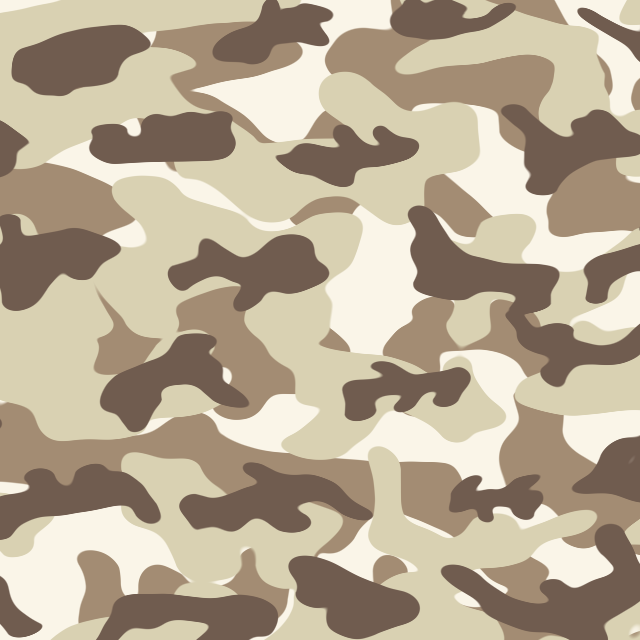
A WebGL 1 fragment shader for this pattern:

```glsl
precision highp float;
// Desert camouflage: three layers of lobed blobs (tan, sand, dark brown) over cream.
// Each blob is a bent capsule body fused with bulbous arms by a smooth minimum;
// blobs sit on a jittered, staggered grid, flattened and warped into wavy outlines.

uniform vec2 u_resolution;

const vec3 CREAM = vec3(0.98, 0.96, 0.91);
const vec3 TAN   = vec3(0.64, 0.55, 0.45);
const vec3 SAND  = vec3(0.85, 0.82, 0.70);
const vec3 BROWN = vec3(0.44, 0.36, 0.31);

// Compresses y and widens x so that the blobs lie flat
const vec2 FLATTEN = vec2(0.80, 1.22);

float hash(vec2 p) {
  return fract(sin(dot(p, vec2(127.1, 311.7))) * 43758.5453);
}

// Random value in -1..1
float signedHash(vec2 p) {
  return hash(p) * 2.0 - 1.0;
}

float valueNoise(vec2 p) {
  vec2 i = floor(p);
  vec2 f = p - i;
  f = f * f * f * (f * (f * 6.0 - 15.0) + 10.0);
  float low = mix(hash(i), hash(i + vec2(1.0, 0.0)), f.x);
  float high = mix(hash(i + vec2(0.0, 1.0)), hash(i + vec2(1.0, 1.0)), f.x);
  return mix(low, high, f.y) * 2.0 - 1.0;
}

vec2 warp(vec2 p, float frequency, float seed) {
  vec2 q = p * frequency + seed;
  return vec2(valueNoise(q), valueNoise(q + vec2(37.2, 71.9)));
}

float smoothMin(float a, float b, float k) {
  float h = max(k - abs(a - b), 0.0) / k;
  return min(a, b) - h * h * k * 0.25;
}

// Capsule whose radius runs from startRadius at a to endRadius at b
float taperedCapsule(vec2 p, vec2 a, vec2 b, float startRadius, float endRadius) {
  vec2 axis = b - a;
  float h = clamp(dot(p - a, axis) / dot(axis, axis), 0.0, 1.0);
  return length(p - a - axis * h) - mix(startRadius, endRadius, h);
}

vec2 rotate(vec2 p, float angle) {
  float c = cos(angle);
  float s = sin(angle);
  return vec2(c * p.x - s * p.y, s * p.x + c * p.y);
}

// Body about one unit long with four arms of random side, lean and length
float blob(vec2 p, vec2 id) {
  p = rotate(p, signedHash(id + 3.1) * 0.5);
  p.y += signedHash(id + 5.7) * 0.6 * (p.x * p.x - 0.05);
  float d = taperedCapsule(p, vec2(-0.34, 0.0), vec2(0.34, 0.0),
                           mix(0.10, 0.18, hash(id + 7.3)), mix(0.10, 0.18, hash(id + 8.9)));
  for (int i = 0; i < 4; i++) {
    float n = float(i);
    vec2 key = id + vec2(11.3, 17.9) * (n + 1.0);
    vec2 root = vec2(mix(-0.34, 0.34, n / 3.0) + 0.06 * signedHash(key), 0.0);
    float side = hash(key + 1.7) < 0.5 ? -1.0 : 1.0;
    float lean = signedHash(key + 2.3) * 0.9;
    vec2 reach = vec2(sin(lean), cos(lean) * side) * mix(0.2, 0.44, hash(key + 4.1));
    float tip = mix(0.08, 0.14, hash(key + 6.5));
    d = smoothMin(d, taperedCapsule(p, root, root + reach, 0.08, tip), 0.11);
  }
  return d;
}

// Distance to a field of blobs on a staggered grid
float blobField(vec2 p, vec2 cell, float size, float seed) {
  p *= FLATTEN;
  p += warp(p, 7.0, seed) * 0.022 + warp(p, 18.0, seed + 9.0) * 0.008;
  vec2 grid = p / cell + seed;
  float d = 1.0;
  for (int j = -1; j <= 1; j++) {
    float row = floor(grid.y) + float(j);
    float stagger = 0.5 * mod(row, 2.0);
    for (int i = -1; i <= 1; i++) {
      vec2 id = vec2(floor(grid.x - stagger) + float(i), row);
      vec2 jitter = vec2(signedHash(id + 0.4), signedHash(id + 0.8)) * 0.18;
      vec2 center = id + 0.5 + jitter + vec2(stagger, 0.0);
      float scale = size * mix(0.74, 1.24, hash(id + 1.2));
      float shape = blob((grid - center) * cell / scale, id) * scale;
      d = smoothMin(d, shape, 0.01);
    }
  }
  return d;
}

vec3 paint(vec3 under, vec3 color, float d, float edge) {
  return mix(color, under, smoothstep(-edge, edge, d));
}

void main() {
  float pixel = 1.0 / min(u_resolution.x, u_resolution.y);
  vec2 p = gl_FragCoord.xy * pixel;
  float edge = 0.75 * pixel;

  vec3 color = CREAM;
  color = paint(color, TAN, blobField(p, vec2(0.36, 0.27), 0.348, 13.37), edge);
  color = paint(color, SAND, blobField(p, vec2(0.33, 0.245), 0.290, 41.63), edge);
  color = paint(color, BROWN, blobField(p, vec2(0.26, 0.22), 0.170, 73.21), edge);
  gl_FragColor = vec4(color, 1.0);
}
```
